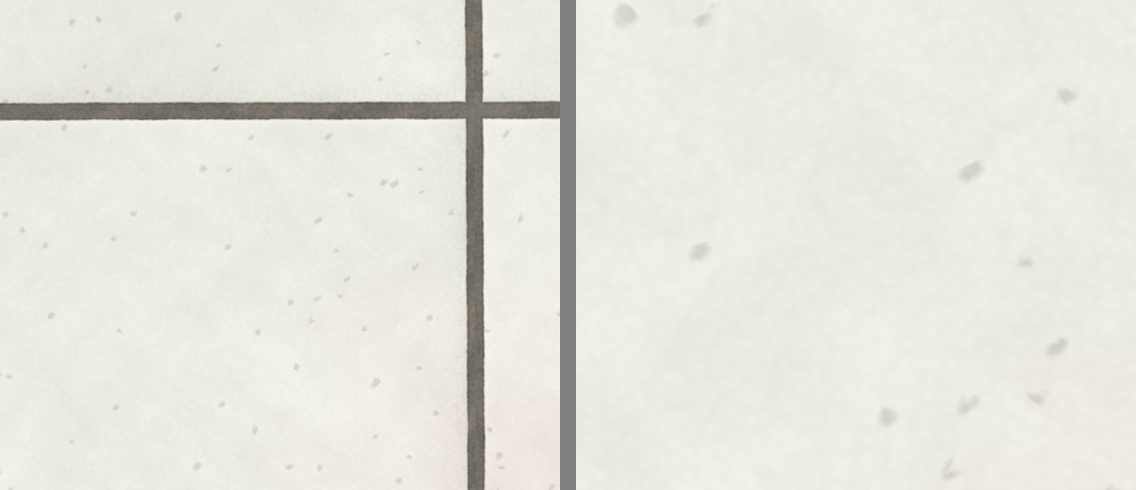
Left: the whole. Right: its middle third, enlarged.
Give the GLSL for this texture, as a Shadertoy shader.

```glsl
// Large off-white ceramic floor tiles with mottled glaze and dark grey grout.

vec2 hash2(vec2 p) {
    return fract(sin(vec2(dot(p, vec2(127.1, 311.7)), dot(p, vec2(269.5, 183.3)))) * 4375.85);
}

// Cellular noise: x = distance to the nearest point, y = random value of that point
vec2 cellular(vec2 p) {
    vec2 cell = floor(p), nearest = vec2(9.0, 0.0);
    for (int j = -1; j <= 1; j++)
    for (int i = -1; i <= 1; i++) {
        vec2 c = cell + vec2(i, j);
        float d = length(c + hash2(c) - p);
        if (d < nearest.x) nearest = vec2(d, hash2(c + 41.0).x);
    }
    return nearest;
}

// Layered, warped sines, roughly -1 to 1
float clouds(vec2 p) {
    float sum = 0.0, amp = 0.5;
    for (int i = 0; i < 6; i++) {
        p += 0.6 * sin(p.yx * 1.3 + float(i) * 2.1);
        sum += amp * sin(p.x) * sin(p.y + 1.0);
        p = mat2(1.4, 1.1, -1.1, 1.4) * p + 3.7;
        amp *= 0.72;
    }
    return sum;
}

void mainImage(out vec4 fragColor, in vec2 fragCoord) {
    vec2 p = fragCoord / iResolution.y;
    float pixel = 1.0 / iResolution.y;

    // Slightly skewed tile grid, measured from the centre of the joints
    vec2 grid = p - vec2(0.972 - 0.005 * p.y, 0.772 + 0.003 * p.x);
    float pitch = 1.12;
    vec2 tile = floor(grid / pitch);
    vec2 offset = (fract(grid / pitch + 0.5) - 0.5) * pitch;

    // Noise layers: broad mottling, soft blotches, fine grain
    vec2 seed = p + hash2(tile) * 5.0;
    float broad = clouds(seed * 6.0);
    float fine = clouds(seed * 32.0 + 7.0);
    float grain = cellular(p * 110.0).x - 0.5;
    float speck = cellular(p * vec2(190.0, 230.0) + 9.0).y - 0.5;

    // Glaze
    float greyArea = smoothstep(0.65, 0.0, length((p - vec2(0.05, 0.85)) * vec2(0.8, 1.0)));
    float mottle = 0.25 + 0.3 * broad + 0.22 * fine + 0.35 * grain + 0.15 * speck + 0.4 * greyArea;
    vec3 glaze = mix(vec3(0.945, 0.943, 0.91), vec3(0.895, 0.89, 0.86), clamp(mottle, -0.3, 1.3));
    float blush = smoothstep(0.5, 0.05, p.y) * smoothstep(0.5, 1.05, p.x + 0.1 * broad);
    glaze += blush * vec3(0.002, -0.026, -0.016);

    // Sparse faint pits, stretched and ragged
    vec2 pit = cellular(seed * mat2(15.0, 6.0, -9.0, 19.0) + 0.12 * fine);
    glaze -= 0.1 * step(0.8, pit.y) * smoothstep(0.17, 0.03, pit.x + 0.06 * fine);

    // Tile rims: bright below and right of a joint, shaded above and left of it
    vec2 side = max(abs(offset) - 0.0172, 0.0);
    vec2 rim = exp(-side / 0.006), halo = exp(-side / 0.025);
    float bright = max(rim.y * step(offset.y, 0.0), 0.6 * rim.x * step(0.0, offset.x));
    float shade = max(halo.y * step(0.0, offset.y), halo.x * step(offset.x, 0.0));
    glaze += 0.05 * bright - shade * (0.045 + 0.04 * grain);

    // Grout: darker along its edges, with dusty and brownish stretches
    float edge = min(abs(offset.x), abs(offset.y)) - 0.0172 + 0.0012 * fine + 0.001 * grain;
    float stain = clouds(p * 9.0 + 20.0);
    vec3 grout = mix(vec3(0.36, 0.35, 0.32), vec3(0.455, 0.445, 0.415), smoothstep(0.0, 0.006, -edge));
    grout += 0.03 * stain + 0.03 * fine + 0.05 * grain + 0.03 * speck;
    grout += 0.04 * smoothstep(0.12, 0.0, length(offset));
    grout += vec3(0.03, 0.0, -0.015) * smoothstep(0.1, 0.6, stain + 0.4 * fine);

    float tileMask = smoothstep(-0.0012 - pixel, 0.0012 + pixel, edge);
    fragColor = vec4(clamp(mix(grout, glaze, tileMask), 0.0, 1.0), 1.0);
}
```
